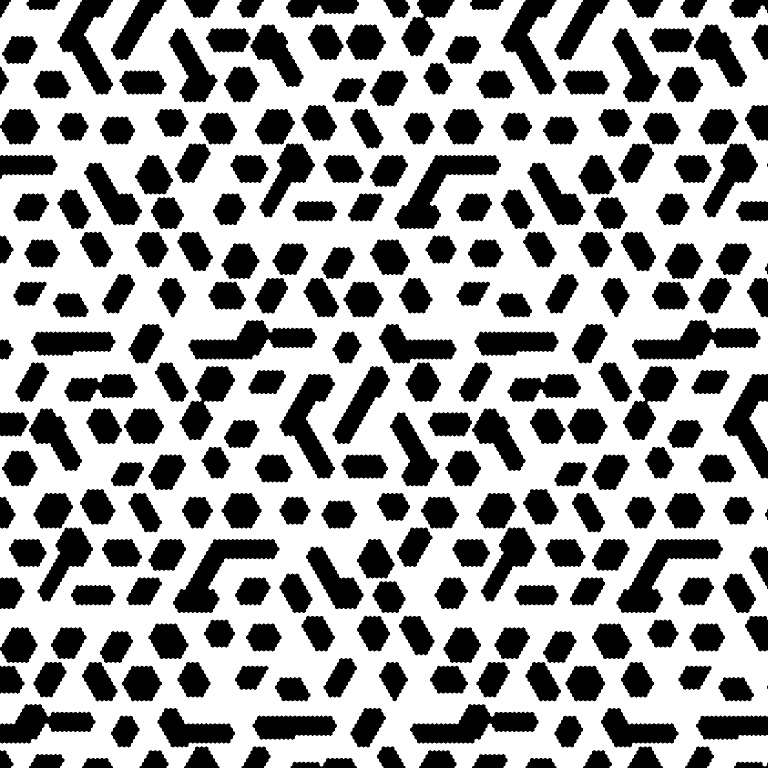
Give the GLSL for this pattern, as a WebGL 2 fragment shader.

```glsl
#version 300 es
precision highp float;

uniform vec2 u_resolution;
out vec4 fragColor;

const vec3 PAPER = vec3(0.995);
const vec3 INK = vec3(0.005);
const float ROOT3 = 1.7320508;
const float PERIOD = 1.0 / ROOT3;    // width of one repeat; its rows are 0.5 apart
const float SITES = 9.0;             // blob sites along each side of a repeat
const float GRAINS = 100.0;          // small hexagons along each side of a repeat
const float JITTER = 0.15;           // lengths from here on are in site spacings
const float SPOT_MIN = 0.24;
const float SPOT_MAX = 0.38;
const float STUB_LENGTH = 0.40;
const float STUB_WIDTH = 0.22;
const float BAR_WIDTH = 0.19;
const float STUB_CHANCE = 0.24;
const float BAR_CHANCE = 0.22;
const int SAMPLES = 2;               // antialiasing samples per axis

// Integer hash giving three values in 0..1
vec3 hash3(uvec3 v) {
    v = v * 1664525u + 1013904223u;
    v.x += v.y * v.z; v.y += v.z * v.x; v.z += v.x * v.y;
    v ^= v >> 16u;
    v.x += v.y * v.z; v.y += v.z * v.x; v.z += v.x * v.y;
    return vec3(v >> 8u) * exp2(-24.0);
}

// Hexagon with its own half width across each of three edge pairs
float hexagon(vec2 p, vec3 halfWidths) {
    vec2 s = vec2(0.5 * ROOT3, 0.5) * p;
    vec3 d = abs(vec3(p.y, s.x + s.y, s.x - s.y)) - halfWidths;
    return max(d.x, max(d.y, d.z));
}

// Centre of the small hexagon that holds p, for unit spacing
vec2 snapToGrain(vec2 p) {
    vec2 size = vec2(1.0, ROOT3);
    vec2 a = round(p / size) * size;
    vec2 b = (floor(p / size) + 0.5) * size;
    return distance(p, a) < distance(p, b) ? a : b;
}

// One site: a spot, a short stub, or a bar that reaches to the next site
float blob(vec2 p, vec2 site) {
    uvec2 id = uvec2(mod(site, SITES));
    vec3 place = hash3(uvec3(id, 11u));
    vec3 widths = hash3(uvec3(id, 23u));
    vec3 kind = hash3(uvec3(id, 37u));

    p -= (place.xy * 2.0 - 1.0) * JITTER;
    if (place.z < BAR_CHANCE) {
        float angle = floor(kind.x * 6.0) * radians(60.0);
        vec2 along = vec2(cos(angle), sin(angle));
        p -= along * clamp(dot(p, along), 0.0, 1.0);
        return hexagon(p, vec3(BAR_WIDTH));
    }
    vec3 halfWidths = mix(vec3(SPOT_MIN), vec3(SPOT_MAX), widths);
    if (kind.y < STUB_CHANCE) {
        bvec3 thinAxis = equal(ivec3(0, 1, 2), ivec3(kind.z * 3.0));
        halfWidths = mix(vec3(STUB_LENGTH), vec3(STUB_WIDTH), vec3(thinAxis));
    }
    return hexagon(p, halfWidths);
}

// Union of all blobs near p on the triangular lattice of sites
float pattern(vec2 p) {
    float row = p.y * 2.0 / ROOT3;
    vec2 home = round(vec2(p.x - 0.5 * row, row));
    float d = 1.0;
    for (int j = -2; j <= 2; j++) {
        for (int i = -2; i <= 2; i++) {
            vec2 site = home + vec2(i, j);
            vec2 centre = vec2(site.x + 0.5 * site.y, 0.5 * ROOT3 * site.y);
            d = min(d, blob(p - centre, site));
        }
    }
    return d;
}

void main() {
    float canvas = min(u_resolution.x, u_resolution.y);
    float grain = PERIOD / GRAINS;
    float coverage = 0.0;

    // Average the stepped mask over the area of the pixel
    for (int y = 0; y < SAMPLES; y++) {
        for (int x = 0; x < SAMPLES; x++) {
            vec2 offset = (vec2(x, y) + 0.5) / float(SAMPLES) - 0.5;
            vec2 p = (gl_FragCoord.xy + offset) / canvas;
            vec2 cell = snapToGrain(p / grain) * grain;
            coverage += step(pattern(cell * SITES / PERIOD), 0.0);
        }
    }
    coverage /= float(SAMPLES * SAMPLES);
    fragColor = vec4(mix(PAPER, INK, coverage), 1.0);
}
```
